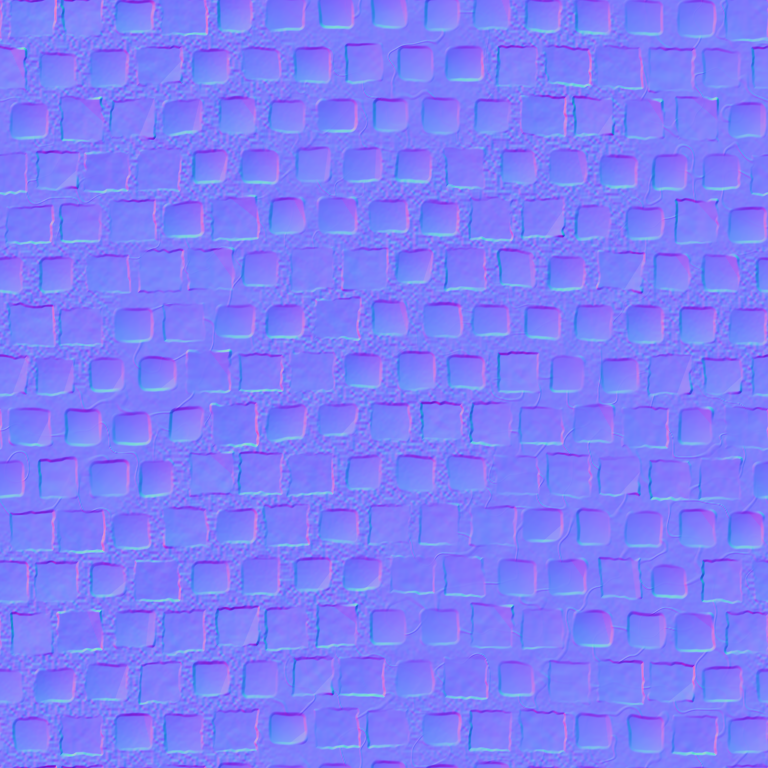
This texture map is drawn by a WebGL 1 fragment shader. Its source:

```glsl
precision highp float;
// Tangent-space normal map of worn cobblestones: 15 staggered rows of 15 stones.
// A height field of rounded, chipped boxes set in gritty, cracked mortar is
// differentiated numerically, and the slope is encoded as colour (green points down).

uniform vec2 u_resolution;

const float CELLS = 15.0;

vec4 hash4(vec2 p) {
  vec4 q = fract(p.xyxy * vec4(0.1031, 0.1030, 0.0973, 0.1099));
  q += dot(q, q.wzxy + 33.33);
  return fract((q.xxyz + q.yzzw) * q.zywx);
}

// Value noise with freq lattice cells per stone, wrapping at the canvas edge.
float noise(vec2 p, float freq) {
  p *= freq;
  vec2 i = floor(p), f = fract(p);
  float period = CELLS * freq;
  vec2 a = mod(i, period), b = mod(i + 1.0, period);
  f = f * f * (3.0 - 2.0 * f);
  float low = mix(hash4(a + freq).x, hash4(vec2(b.x, a.y) + freq).x, f.x);
  float high = mix(hash4(vec2(a.x, b.y) + freq).x, hash4(b + freq).x, f.x);
  return mix(low, high, f.y);
}

float roundedBox(vec2 p, vec2 halfSize, float radius) {
  vec2 d = abs(p) - halfSize + radius;
  return length(max(d, 0.0)) + min(max(d.x, d.y), 0.0) - radius;
}

// Surface height at p, measured in stone cells.
float height(vec2 p) {
  float coarse = noise(p, 3.0);
  float fine = noise(p, 10.0);
  float grain = noise(p, 17.0);

  // Gently bowed rows, alternately shifted by half a stone
  vec2 grid = p + vec2(0.0, 0.07 * cos(6.28319 * p.x / CELLS) - 0.2);
  float row = mod(floor(grid.y), CELLS);
  grid.x -= 0.1 + 0.5 * mod(row, 2.0);
  vec2 id = vec2(mod(floor(grid.x), CELLS), row);
  vec4 shape = hash4(id + 3.0);
  vec4 wear = hash4(id + 47.0);
  float worn = smoothstep(0.35, 0.6, wear.x);

  // Stone outline: jittered, skewed and ragged
  vec2 q = fract(grid) - 0.5 - 0.07 * (shape.xy - 0.5);
  vec2 halfSize = vec2(0.40, 0.375) + 0.06 * (shape.zw - 0.5);
  halfSize += vec2(0.03, 0.025) * (1.0 - 2.0 * worn);
  q += 0.10 * (wear.yz - 0.5) * q.yx;
  float edge = roundedBox(q, halfSize, mix(0.035, 0.13, worn));
  edge += 0.05 * (coarse - 0.5) + mix(0.045, 0.012, worn) * (fine - 0.5);
  float stone = 1.0 - smoothstep(-mix(0.05, 0.065, worn), 0.01, edge);

  // Stone top: domed when worn, otherwise flat and rough, with a chipped corner
  float raised = smoothstep(0.15, 0.85, noise(p, 1.0));
  float top = mix(0.006, mix(0.031, 0.018, worn), raised);
  top += mix(0.07, 0.17 + 0.17 * wear.w, worn) * (0.17 - dot(q, q));
  top += dot(q, shape.zx - 0.5) * 0.09;
  top += mix(0.010, 0.003, worn) * (noise(p, 5.0) - 0.5);
  top += mix(0.004, 0.001, worn) * (fine - 0.5);
  vec2 chipDir = normalize(shape.yw - 0.5 + 0.01);
  top -= 0.18 * step(0.75, shape.y) * max(dot(q, chipDir) - 0.25, 0.0);

  // Mortar: patches of grit between smoother, finely cracked areas
  float gritty = smoothstep(0.45, 0.68, noise(p + 4.0, 0.4));
  float mortar = 0.014 * (coarse - 0.5) + 0.004 * (fine - 0.5);
  mortar += mix(0.002, 0.016, gritty) * (grain - 0.5);
  float vein = abs(noise(p + 0.3 * coarse, 2.0) - 0.5);
  mortar -= 0.006 * (1.0 - gritty) * (1.0 - smoothstep(0.0, 0.05, vein));

  return mortar * (1.0 - 0.9 * stone) + top * stone;
}

void main() {
  vec2 p = gl_FragCoord.xy / u_resolution * CELLS;
  vec2 e = vec2(0.016, 0.0);
  vec2 slope = vec2(height(p + e.xy) - height(p - e.xy),
                    height(p + e.yx) - height(p - e.yx)) / (2.0 * e.x);
  vec3 normal = normalize(vec3(-slope.x, slope.y, 1.0));
  gl_FragColor = vec4(normal * 0.5 + vec3(0.495, 0.495, 0.49), 1.0);
}
```
